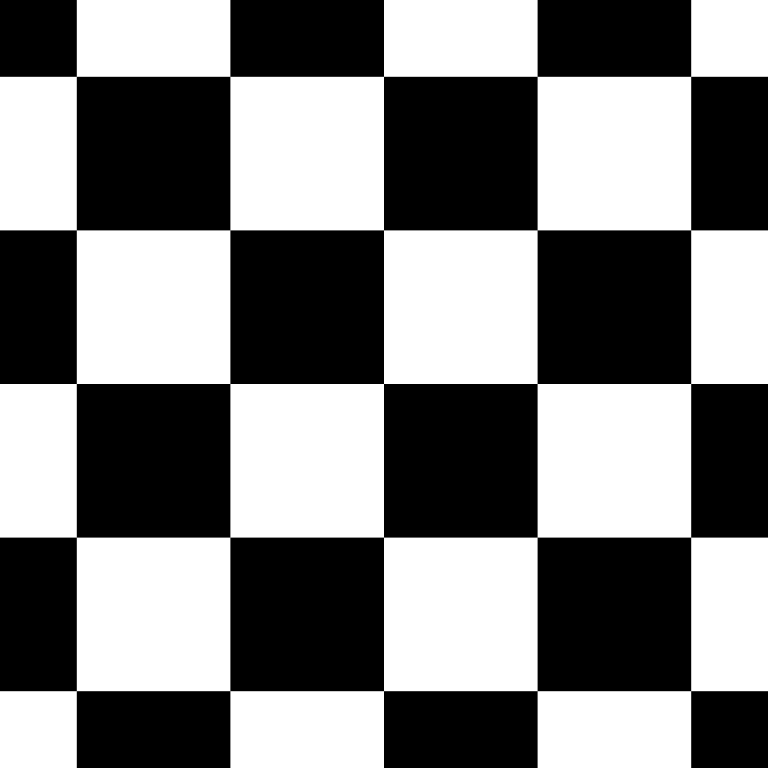
Write a Shadertoy shader that draws this pattern.

```glsl
// Black and white checkerboard, five cells across and down, shifted half a cell
// so that four cells meet at the centre of the canvas.
// Each axis gives a smoothed square wave; the product of the two sets the colour.

const float CELLS = 5.0;
const float HALF_CELL_SHIFT = 0.5;
const vec3 BLACK = vec3(0.0);
const vec3 WHITE = vec3(1.0);

// Signed distance to the nearest cell edge; the sign flips from cell to cell.
vec2 edgeDistance(vec2 p) {
    return 0.5 - abs(mod(p + 0.5, 2.0) - 1.0);
}

// Square wave from -1 to 1 on each axis, with edges one pixel wide.
vec2 squareWave(vec2 p, vec2 pixel) {
    return clamp(2.0 * edgeDistance(p) / pixel, -1.0, 1.0);
}

// 1 on light cells, 0 on dark cells.
float checker(vec2 p, vec2 pixel) {
    vec2 wave = squareWave(p, pixel);
    return 0.5 + 0.5 * wave.x * wave.y;
}

void mainImage(out vec4 fragColor, in vec2 fragCoord) {
    // Canvas position and pixel size, both in cells
    vec2 pixel = CELLS / iResolution.xy;
    vec2 p = fragCoord * pixel + HALF_CELL_SHIFT;

    fragColor = vec4(mix(BLACK, WHITE, checker(p, pixel)), 1.0);
}
```
